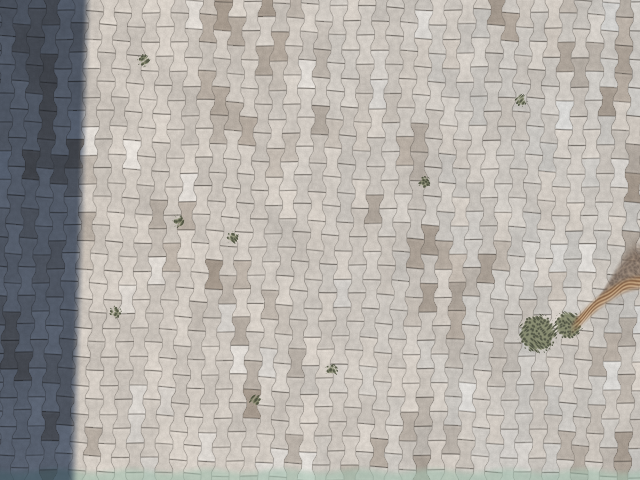
Give the GLSL for this texture, as a WebGL 1 fragment shader.

```glsl
precision highp float;
// Interlocking bone-shaped concrete pavers with a shaded left edge, stains and dry weeds.

uniform vec2 u_resolution;

float hash(vec2 p) {
  return fract(sin(dot(p, vec2(127.1, 311.7))) * 4375.85);
}

// Cellular noise: distance to the nearest scattered point
float cellular(vec2 p) {
  vec2 base = floor(p);
  float nearest = 2.0;
  for (int j = -1; j <= 1; j++) {
    for (int i = -1; i <= 1; i++) {
      vec2 c = base + vec2(float(i), float(j));
      vec2 site = c + vec2(hash(c), hash(c + 37.0));
      nearest = min(nearest, distance(p, site));
    }
  }
  return nearest;
}

float line(float d, float halfWidth, float soft) {
  return 1.0 - smoothstep(halfWidth - soft, halfWidth + soft, d);
}

// Soft round patch that fades out from its centre
float patchMask(vec2 p, vec2 centre, float radius) {
  return 1.0 - smoothstep(0.2, 1.0, distance(p, centre) / radius);
}

vec3 pavers(vec2 p, float pixel) {
  // Slightly turned grid, one unit per paver
  vec2 q = vec2(dot(p, vec2(1.0, -0.037)), dot(p, vec2(0.037, 1.0)));
  q = q / vec2(0.0299, 0.0599) + vec2(0.14, 0.06);
  q += 0.035 * sin(q.yx * vec2(1.7, 0.9) + 2.0 * sin(q * 0.4));

  // Flared side seams, shared by neighbouring columns
  float seam = floor(q.x + 0.5);
  float flare = 0.12 * clamp(1.5 * cos(6.2832 * q.y), -1.0, 1.0);
  float side = q.x - seam - flare * (2.0 * mod(seam, 2.0) - 1.0);
  float column = side > 0.0 ? seam : seam - 1.0;

  // Alternate columns are shifted by half a paver
  float along = q.y + 0.5 * mod(column, 2.0) + 0.09 * (hash(vec2(column, 5.0)) - 0.5);
  vec2 cell = vec2(column, floor(along));
  float t = fract(along);
  float endGap = min(t, 1.0 - t) * 0.0599;
  float sideGap = abs(side) * 0.0299;

  // Tone of each paver, with clustered brown stains and a few pale ones
  float tone = hash(cell);
  vec3 color = vec3(0.805, 0.777, 0.745) * (0.945 + 0.1 * tone);
  color = mix(color, vec3(0.75, 0.76, 0.76), 0.5 * hash(cell + 11.0) * smoothstep(0.3, 1.2, p.x));
  float cluster = 0.5 + 0.25 * sin(cell.x * 0.45 + 1.0) + 0.25 * sin(cell.y * 0.6 + cell.x * 0.3);
  float stain = smoothstep(0.52, 0.95, hash(cell + 23.0) * (0.45 + 0.6 * cluster));
  color = mix(color, vec3(0.59, 0.54, 0.49), 0.85 * stain);
  color += vec3(0.05, 0.06, 0.07) * smoothstep(0.93, 0.97, hash(cell + 41.0));

  // Worn blotches and fine grain
  color *= 1.035 - 0.07 * cellular(p * 75.0);
  color *= 1.0 + 0.015 * sin(p.x * 31.0 + 3.0 * sin(p.y * 23.0));
  color += 0.025 * (hash(floor(p * 420.0)) - 0.5);

  // Dark ends, fainter sides, thin worn rim
  float soft = max(0.0012, 0.7 * pixel);
  color += 0.025 * line(abs(endGap - 0.004), 0.001, soft);
  float endLine = line(endGap, 0.0011, soft) * (0.38 + 0.35 * hash(cell + 53.0));
  float sideLine = line(sideGap, 0.0009, soft) * (0.26 + 0.16 * hash(cell + 67.0));
  return mix(color, vec3(0.30, 0.28, 0.26), max(endLine, sideLine));
}

vec3 addPlants(vec3 color, vec2 p) {
  // Leaf clumps: two large tufts and scattered sprigs
  float leaf = cellular(p * 130.0 + sin(p.yx * 90.0));
  float cover = max(patchMask(p, vec2(1.12, 0.305), 0.062), patchMask(p, vec2(1.184, 0.323), 0.045));
  for (int i = 0; i < 9; i++) {
    float n = float(i);
    vec2 spot = vec2(0.18 + 1.1 * hash(vec2(n, 3.0)), 0.1 + 0.8 * hash(vec2(n, 8.0)));
    cover = max(cover, 0.65 * patchMask(p, spot, 0.024));
  }
  float green = smoothstep(0.25, 0.5, cover * 1.15 - leaf * 0.55);
  vec3 leafColor = mix(vec3(0.25, 0.27, 0.20), vec3(0.50, 0.52, 0.40), smoothstep(0.1, 0.6, leaf));
  color = mix(color, leafColor, 0.85 * green);

  // Dry stalk that bends toward the right edge, dark straw above it
  float s = (p.x - 1.19) / 0.145;
  float rise = p.y - 0.315 - 0.097 * sin(1.5 * clamp(s, 0.0, 1.1));
  float strands = 0.5 + 0.5 * sin(rise * 850.0 + 3.0 * sin(s * 14.0));
  float grown = smoothstep(-0.05, 0.15, s);
  float straw = smoothstep(-0.004, 0.006, rise) * (1.0 - smoothstep(0.5, 1.0, rise / (0.012 + 0.09 * smoothstep(0.3, 1.0, s))));
  color = mix(color, mix(vec3(0.37, 0.31, 0.27), vec3(0.60, 0.52, 0.45), leaf), 0.8 * straw * grown);
  float stalk = line(abs(rise), 0.012, 0.009) * grown;
  return mix(color, mix(vec3(0.52, 0.36, 0.23), vec3(0.78, 0.64, 0.48), strands), 0.8 * stalk);
}

void main() {
  vec2 p = gl_FragCoord.xy / u_resolution.y;
  vec3 color = addPlants(pavers(p, 1.0 / u_resolution.y), p);

  // Pale green strip along the bottom
  float strip = 1.0 - smoothstep(0.008, 0.03, p.y + 0.004 * sin(p.x * 40.0));
  color = mix(color, vec3(0.62, 0.75, 0.68), 0.55 * strip);

  // Soft-edged blue shadow down the left side
  float shade = 1.0 - smoothstep(-0.012, 0.012, p.x - 0.153 - 0.029 * p.y);
  vec3 shadow = vec3(0.43, 0.49, 0.59) * (1.0 - 0.13 * p.y);
  color *= mix(vec3(1.0), shadow, shade);
  gl_FragColor = vec4(color, 1.0);
}
```
